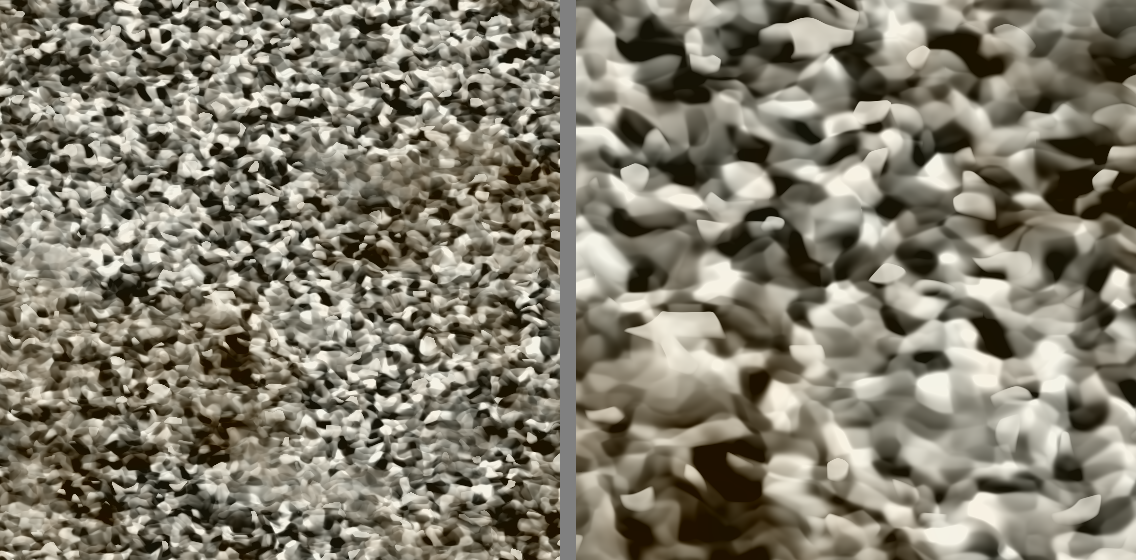
Left, the full canvas; right, a detail of the centre.
Reproduce this texture procedurally as a three.js fragment shader.

```glsl
varying vec2 vUv;

vec3 hash3(vec2 p) {
  vec3 q = fract(p.xyx * vec3(0.1031, 0.1030, 0.0973));
  q += dot(q, q.yxz + 33.33);
  return fract((q.xxy + q.yzz) * q.zyx);
}

float noise(vec2 p) {
  vec2 cell = floor(p);
  vec2 f = fract(p);
  f = f * f * (3.0 - 2.0 * f);
  float low = mix(hash3(cell).x, hash3(cell + vec2(1.0, 0.0)).x, f.x);
  float high = mix(hash3(cell + vec2(0.0, 1.0)).x, hash3(cell + 1.0).x, f.x);
  return mix(low, high, f.y);
}

float fbm(vec2 p) {
  float sum = 0.0;
  float amplitude = 0.53;
  for (int i = 0; i < 4; i++) {
    sum += amplitude * noise(p);
    p = mat2(1.6, 1.2, -1.2, 1.6) * p + 17.3;
    amplitude *= 0.5;
  }
  return sum;
}

// Soft-edged cells, each a turned oval with its own tone, lit from above
float grains(vec2 p, float sharpness) {
  vec2 cell = floor(p);
  float toneSum = 0.0;
  float weightSum = 0.0;
  for (int y = -1; y <= 1; y++) {
    for (int x = -1; x <= 1; x++) {
      vec2 id = cell + vec2(float(x), float(y));
      vec3 shape = hash3(id + 7.0);
      vec3 look = hash3(id + 191.0);
      vec2 offset = p - id - 0.1 - 0.8 * shape.xy;
      float angle = (shape.z - 0.6) * 2.4;
      float c = cos(angle);
      float s = sin(angle);
      vec2 oval = mat2(c, -s, s, c) * offset * vec2(0.8, 1.25);
      float weight = exp(-sharpness * (dot(oval, oval) - 0.15 * look.y));
      toneSum += weight * (look.x - 0.5 + 0.18 * clamp(offset.y, -0.6, 0.6));
      weightSum += weight;
    }
  }
  return toneSum / max(weightSum, 1e-6);
}

void main() {
  vec2 uv = vUv;
  vec2 warp = vec2(noise(uv * 38.0), noise(uv * 38.0 + 53.0)) - 0.5;
  vec2 p = uv + 0.012 * warp;

  // Broad regions: smooth dust, damp crevices and warm soil
  vec2 slope = vec2(uv.x - 0.2 * uv.y, uv.y + 0.25 * uv.x);
  float dust = smoothstep(0.50, 0.68, fbm(slope * vec2(4.0, 7.0) + 3.0));
  float crevice = smoothstep(0.64, 0.78, fbm(slope * vec2(6.0, 13.0) + 41.0));
  float soil = smoothstep(0.44, 0.70, fbm(slope * vec2(3.0, 4.5) + 83.0));
  float light = fbm(slope * vec2(7.0, 12.0) + 29.0) - 0.5;

  // Gravel, coarse to fine
  float coarse = grains(p * vec2(56.0, 68.0), 9.0);
  float medium = grains(p * vec2(76.0, 92.0) + 37.0, 8.0);
  float fine = noise(p * vec2(125.0, 150.0)) - 0.5;
  float gravel = 0.86 * coarse + 0.42 * medium + 0.14 * fine;
  float contrast = mix(1.12, 0.5, dust) * mix(1.0, 0.8, soil);

  float tone = 0.49 + gravel * contrast + 0.28 * light;
  tone += 0.05 * dust - 0.03 * soil - 0.26 * crevice;

  // Pale chips scattered between the darker grains
  float chips = grains(p * vec2(50.0, 58.0) + 113.0, 11.0);
  tone = mix(tone, 0.89 + 0.1 * fine, smoothstep(0.35, 0.46, chips) * (0.85 - 0.55 * dust));
  tone = clamp(tone, 0.07, 0.95);

  // Grey-olive stone, browner in soil and crevices
  vec3 stone = tone + vec3(0.012, 0.0, -0.05);
  vec3 brown = vec3(0.025, -0.005, -0.04) * (soil + 0.5 * crevice);
  vec3 tint = vec3(-0.008, 0.004, 0.012) * (noise(p * 45.0 + 61.0) * 2.0 - 1.0);
  gl_FragColor = vec4(clamp(stone + brown * (1.0 - 0.6 * tone) + tint, 0.0, 1.0), 1.0);
}
```
